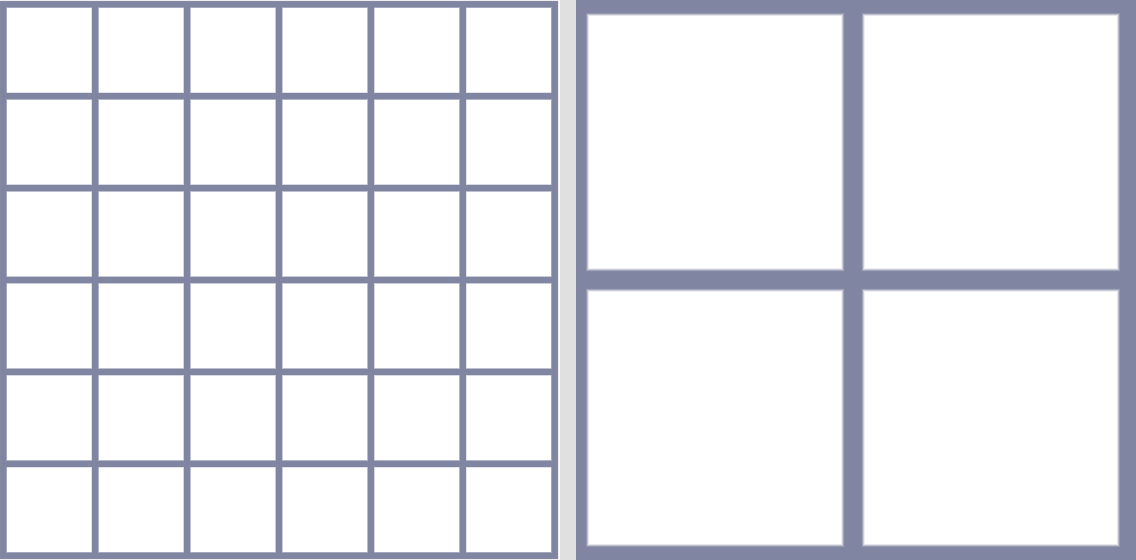
Left, the full canvas; right, a detail of the centre.
Write a WebGL 2 fragment shader that draws this pattern.

```glsl
#version 300 es
precision highp float;

uniform vec2 u_resolution;
out vec4 outColor;

// Coverage of a shape from its signed distance, with a soft edge
float coverage(float dist, float blur) {
    return 1.0 - smoothstep(-blur, blur, dist);
}

void main() {
    vec2 uv = gl_FragCoord.xy / u_resolution;
    float blur = max(0.0013, 0.75 / min(u_resolution.x, u_resolution.y));

    float pitch = 0.1641;
    float halfLine = 0.0061;
    vec2 fromCenter = uv - vec2(0.4982, 0.5);

    // Distance to the nearest vertical and horizontal grid lines
    vec2 toLine = abs(fract(fromCenter / pitch + 0.5) - 0.5) * pitch;
    float lineDist = min(toLine.x, toLine.y) - halfLine;

    // Outer frame: six cells across and down, plus the border lines
    vec2 toFrame = abs(fromCenter) - (3.0 * pitch + halfLine);
    float frameDist = max(toFrame.x, toFrame.y);

    float ink = coverage(max(lineDist, frameDist), blur);

    vec3 paper = vec3(1.0);
    vec3 slateBlue = vec3(0.50, 0.52, 0.63);
    outColor = vec4(mix(paper, slateBlue, ink), 1.0);
}
```
